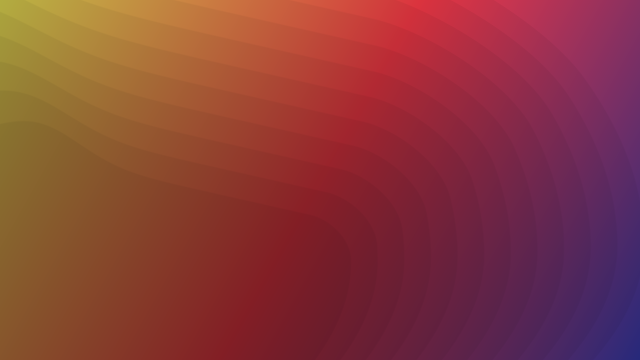
This background is drawn by a Shadertoy shader. Its source:

```glsl
// Stacked translucent waves over a diagonal yellow-red-blue gradient.
// Each layer is a region bounded by a sloping crest and a bulging right side,
// joined by a rounded corner; overlapping layers darken the gradient in steps.

// Lengths are in canvas heights.
const vec3 YELLOW = vec3(1.00, 0.97, 0.36);
const vec3 RED    = vec3(0.95, 0.22, 0.27);
const vec3 BLUE   = vec3(0.15, 0.16, 0.48);

const int   LAYERS      = 12;
const float LAYER_SHADE = 0.95;    // brightness kept under each layer

const float CREST_HEIGHT = 0.597;  // crest of the innermost layer at x = 0
const float CREST_SLOPE  = -0.225;
const float CREST_STEP   = 0.073;  // rise per layer
const float HUMP_HEIGHT  = 0.086;
const vec2  HUMP_CENTER  = vec2(0.104, -0.046);  // start, change per layer
const vec2  HUMP_WIDTH   = vec2(0.167, 0.023);

const vec2  SIDE_X      = vec2(0.975, 0.074);
const vec2  SIDE_Y      = vec2(0.271, 0.0046);
const float BEND_ABOVE  = 0.78;    // side curvature above its widest point
const float BEND_BELOW  = 1.36;
const vec2  CORNER      = vec2(0.100, 0.014);    // corner radius

// Value of a parameter on layer n
float atLayer(vec2 param, float n) {
    return param.x + param.y * n;
}

// Intersection of two half-spaces with a rounded corner
float roundedMax(float a, float b, float radius) {
    vec2 q = vec2(a, b) + radius;
    return min(max(q.x, q.y), 0.0) + length(max(q, 0.0)) - radius;
}

// Approximate signed distance to layer n, negative inside
float layerDistance(vec2 p, float n) {
    // Sloping crest with a soft hump at the left
    float h = (p.x - atLayer(HUMP_CENTER, n)) / atLayer(HUMP_WIDTH, n);
    float crest = CREST_HEIGHT + CREST_SLOPE * p.x + CREST_STEP * n
                + HUMP_HEIGHT * exp(-h * h);

    // Bulging right side
    float dy = p.y - atLayer(SIDE_Y, n);
    float bend = dy > 0.0 ? BEND_ABOVE : BEND_BELOW;
    float side = atLayer(SIDE_X, n) - bend * dy * dy;

    return roundedMax(p.y - crest, p.x - side, atLayer(CORNER, n));
}

// Gradient along the diagonal from top left to bottom right
vec3 diagonalGradient(vec2 p, float aspect) {
    vec2 diagonal = vec2(aspect, 1.0);
    float t = dot(vec2(p.x, 1.0 - p.y), diagonal) / dot(diagonal, diagonal);
    vec3 warm = mix(YELLOW, RED, clamp(2.0 * t, 0.0, 1.0));
    return mix(warm, BLUE, clamp(2.0 * t - 1.0, 0.0, 1.0));
}

void mainImage(out vec4 fragColor, in vec2 fragCoord) {
    vec2 p = fragCoord / iResolution.y;
    float pixel = 1.0 / iResolution.y;
    vec3 color = diagonalGradient(p, iResolution.x / iResolution.y);

    // Darken once for every layer covering this point
    for (int i = 0; i < LAYERS; i++) {
        float d = layerDistance(p, float(i));
        float cover = 1.0 - smoothstep(-pixel, pixel, d);
        color *= mix(1.0, LAYER_SHADE, cover);
    }

    fragColor = vec4(color, 1.0);
}
```
